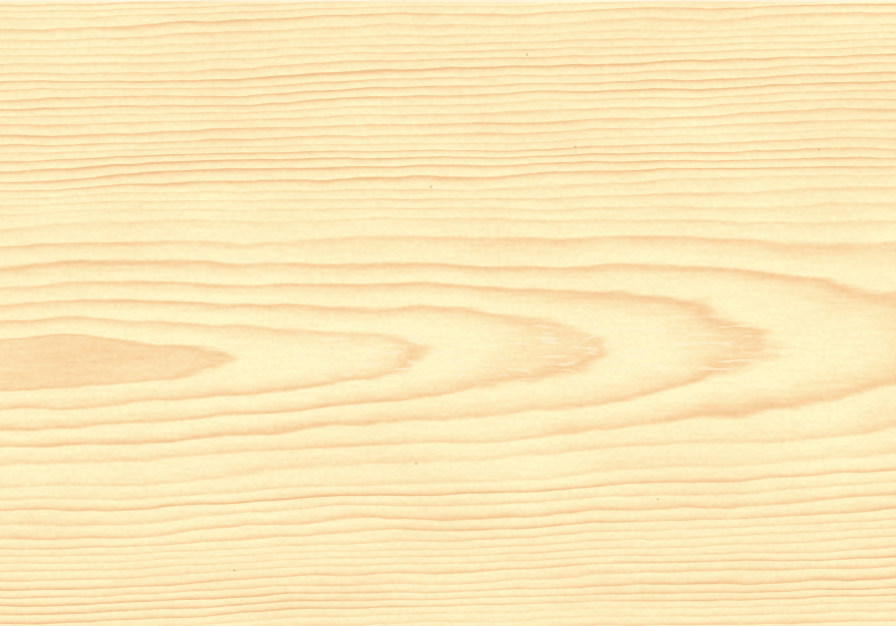
Reproduce this texture procedurally as a WebGL 2 fragment shader.

```glsl
#version 300 es
precision highp float;

uniform vec2 u_resolution;
out vec4 fragColor;

const vec3 EARLYWOOD = vec3(0.996, 0.962, 0.785);
const vec3 LATEWOOD = vec3(0.979, 0.84, 0.64);
const vec3 RESIN = vec3(0.925, 0.745, 0.53);

float hash(vec2 p) {
    vec3 q = fract(p.xyx * vec3(0.1031, 0.103, 0.0973));
    q += dot(q, q.yzx + 33.33);
    return fract((q.x + q.y) * q.z);
}

float cornerRamp(vec2 cell, vec2 offset) {
    float angle = 6.2832 * hash(cell);
    return dot(vec2(cos(angle), sin(angle)), offset);
}

// Gradient noise, roughly -0.7 to 0.7
float noise(vec2 p) {
    vec2 i = floor(p), f = fract(p);
    vec2 u = f * f * f * (f * (f * 6.0 - 15.0) + 10.0);
    vec2 e = vec2(1.0, 0.0);
    float low = mix(cornerRamp(i, f), cornerRamp(i + e, f - e), u.x);
    float high = mix(cornerRamp(i + e.yx, f - e.yx), cornerRamp(i + e.xx, f - e.xx), u.x);
    return mix(low, high, u.y);
}

float fbm(vec2 p) {
    float sum = 0.0, gain = 1.0;
    for (int i = 0; i < 3; i++) {
        sum += gain * noise(p);
        p = p * 2.03 + 17.3;
        gain *= 0.5;
    }
    return sum;
}

// Distance from the pith, drawn out into arches that point right
float archRadius(vec2 p, float offset) {
    float fade = offset > 0.0 ? 12.0 : 7.0;
    float reach = p.x * exp(-fade * offset * offset);
    return length(vec2(0.105 * reach, offset));
}

// Ring count: wide rings in the heart, narrow ones outside
float ringCount(float radius) {
    float narrow = max(radius - 0.21, 0.0);
    return radius * 34.0 - 0.535 + narrow * narrow / (narrow + 0.05) * 40.0;
}

// Slow darkening across a ring, then a crisp outer edge
float ringProfile(float ring, float width, float heart) {
    float v = fract(ring);
    float fill = smoothstep(mix(0.1, 0.2, heart), 0.75, v);
    float edge = smoothstep(mix(0.5, 0.6, heart), 0.88, v);
    float drop = mix(0.16, 0.2, heart);
    return mix(fill, edge, mix(0.62, 0.5, heart)) * (1.0 - smoothstep(1.0 - clamp(1.5 * width, drop, 0.4), 1.0, v));
}

// Sparse dark specks, one candidate per cell
float pores(vec2 p, float density) {
    vec2 cell = floor(p);
    vec2 centre = 0.25 + 0.5 * vec2(hash(cell + 3.7), hash(cell + 9.1));
    float speck = 1.0 - smoothstep(0.02, 0.09, length(fract(p) - centre));
    return speck * step(1.0 - density, hash(cell + 21.0));
}

void main() {
    vec2 p = gl_FragCoord.xy / u_resolution.y;
    float pixel = 1.0 / u_resolution.y;

    // Warped distance from the tilted heart axis
    float offset = p.y - 0.415 - 0.03 * p.x;
    float heart = exp(-22.0 * offset * offset);
    offset += mix(0.008, 0.02, heart) * noise(p * vec2(2.8, 5.0) + 4.0);
    offset += 0.004 * fbm(p * vec2(8.0, 16.0));
    float radius = archRadius(p, offset);
    radius += 0.0022 * heart * fbm(p * vec2(14.0, 60.0) + 31.0);

    // Uneven ring spacing, with one solid core ring
    float ring = ringCount(radius);
    ring += 0.3 * heart * fbm(p * vec2(4.0, 9.0) + 12.0);
    ring += 1.1 * (1.0 - heart) * noise(vec2(p.x * 0.6, p.y * 19.0));
    ring = max(ring, 0.7);

    // Each ring has its own strength, varying along its length
    float side = offset > 0.0 ? 5.0 : 60.0;
    float strength = mix(0.4, 1.25, hash(vec2(floor(ring), side)));
    strength *= 1.0 + 0.7 * noise(vec2(p.x * 0.8, p.y * 11.0 + side));
    strength = mix(strength, 1.08, smoothstep(0.45, 0.9, heart));
    strength *= 1.0 + 0.5 * noise(vec2(p.x * 3.0, p.y * 14.0 + side));
    float late = ringProfile(ring, fwidth(ring), heart) * strength;

    // Fibres, grain and mottling
    float fibre = noise(p * vec2(16.0, 140.0)) + 0.7 * noise(p * vec2(50.0, 163.0) + 8.0);
    float grain = noise(p * vec2(121.0, 157.0) + 5.3);
    float mottle = fbm(p * vec2(4.0, 9.0) + 50.0);
    float tone = 0.07 + 0.13 * (1.0 - heart) + 0.98 * late;
    tone += 0.16 * mottle + fibre * (0.15 + 0.13 * late) + 0.2 * grain;

    // Pale torn fibres inside the arch tips
    float tips = smoothstep(0.075, 0.02, abs(offset)) * smoothstep(0.2, 0.7, p.x) * (1.0 - smoothstep(1.15, 1.3, p.x));
    float torn = smoothstep(0.12, 0.4, noise(p * vec2(28.0, 145.0) + 70.0));
    tone -= 0.4 * tips * torn * late;

    vec3 colour = mix(EARLYWOOD, LATEWOOD, clamp(tone, 0.0, 1.0));
    colour = mix(colour, RESIN, 0.6 * smoothstep(0.9, 1.6, tone));
    colour = mix(colour, vec3(0.99, 0.94, 0.84), 0.4 * tips * torn);
    colour = mix(colour, vec3(0.75, 0.62, 0.44), 0.4 * pores(p * 28.0, 0.006));

    // Light trim along the top edge
    colour = mix(colour, vec3(1.0, 0.985, 0.93), 0.6 * smoothstep(0.997 - pixel, 0.997 + pixel, p.y));
    fragColor = vec4(clamp(colour, 0.0, 1.0), 1.0);
}
```
